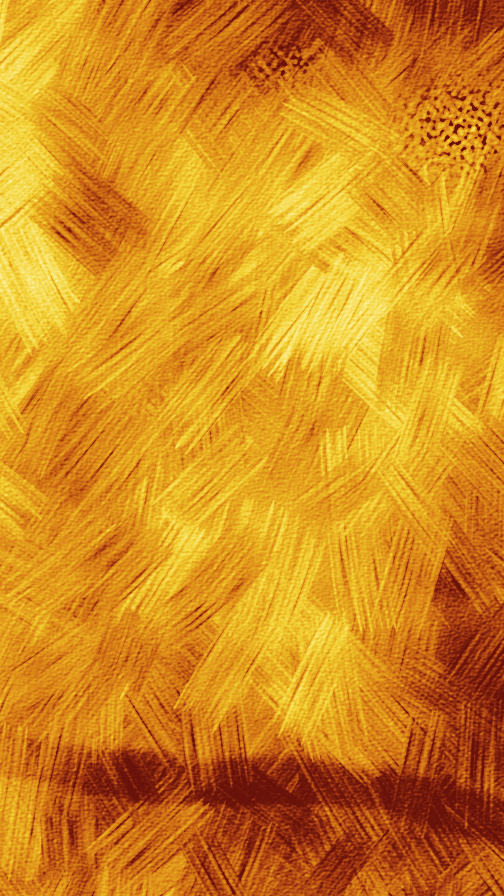
A WebGL 1 fragment shader for this texture:

```glsl
precision highp float;
// Golden abstract painting: overlapping dry brush strokes on grainy canvas.
uniform vec2 u_resolution;

vec2 hash2(vec2 p) {
  p = vec2(dot(p, vec2(127.1, 311.7)), dot(p, vec2(269.5, 183.3)));
  return fract(sin(p) * 43758.545);
}

float gradientNoise(vec2 p) {
  vec2 i = floor(p), f = p - i;
  vec2 u = f * f * f * (f * (f * 6.0 - 15.0) + 10.0);
  vec2 e = vec2(0.0, 1.0);
  float a = dot(hash2(i) * 2.0 - 1.0, f);
  float b = dot(hash2(i + e.yx) * 2.0 - 1.0, f - e.yx);
  float c = dot(hash2(i + e.xy) * 2.0 - 1.0, f - e.xy);
  float d = dot(hash2(i + e.yy) * 2.0 - 1.0, f - e.yy);
  return mix(mix(a, b, u.x), mix(c, d, u.x), u.y);
}

float blob(vec2 p, vec2 centre, vec2 radius) {
  vec2 d = (p - centre) / radius;
  return exp(-dot(d, d));
}

// Broad light and shade, 0 = maroon, 1 = pale gold
float underTone(vec2 p) {
  float t = 0.57;
  t += 0.42 * blob(p, vec2(0.0, 1.45), vec2(0.14, 0.55));
  t += 0.36 * blob(p, vec2(0.74, 1.17), vec2(0.22, 0.33));
  t += 0.20 * blob(p, vec2(0.42, 1.42), vec2(0.20, 0.20));
  t += 0.16 * blob(p, vec2(0.40, 0.72), vec2(0.22, 0.25));
  t += 0.22 * blob(p, vec2(0.66, 0.50), vec2(0.08, 0.12));
  t -= 0.48 * blob(p, vec2(1.02, 0.40), vec2(0.26, 0.25));
  t -= 0.38 * blob(p, vec2(0.68, 0.14), vec2(0.45, 0.20));
  t -= 0.44 * blob(p, vec2(0.80, 1.78), vec2(0.45, 0.16));
  t -= 0.30 * blob(p, vec2(0.22, 1.34), vec2(0.10, 0.12));
  t -= 0.26 * blob(p, vec2(0.16, 0.80), vec2(0.10, 0.15));
  t -= 0.36 * blob(p, vec2(0.97, 1.28), vec2(0.14, 0.08));
  return t;
}

vec3 goldRamp(float t) {
  float s = t * 5.0;
  vec3 c = mix(vec3(0.41, 0.07, 0.04), vec3(0.64, 0.22, 0.07), clamp(s, 0.0, 1.0));
  c = mix(c, vec3(0.80, 0.42, 0.08), clamp(s - 1.0, 0.0, 1.0));
  c = mix(c, vec3(0.87, 0.56, 0.10), clamp(s - 2.0, 0.0, 1.0));
  c = mix(c, vec3(0.91, 0.69, 0.13), clamp(s - 3.0, 0.0, 1.0));
  c = mix(c, vec3(0.95, 0.82, 0.21), clamp(s - 4.0, 0.0, 1.0));
  return mix(c, vec3(0.99, 0.94, 0.60), clamp((s - 5.0) * 0.5, 0.0, 1.0));
}

// Mostly rising strokes, some falling, a few upright
float strokeAngle(float pick, float vary) {
  float a = mix(0.90, -0.80, step(0.50, pick));
  return mix(a, 1.45, step(0.78, pick)) + (vary - 0.5) * 0.6;
}

// Paints one jittered grid of strokes over the tone below
float paintLayer(float tone, vec2 p, float shade, float cell, float seed) {
  vec2 home = floor(p / cell + seed * 0.37);
  for (int j = -1; j <= 1; j++) {
    for (int i = -1; i <= 1; i++) {
      vec2 id = home + vec2(float(i), float(j));
      vec2 place = hash2(id + seed * 17.0);
      vec2 look = hash2(id + seed * 29.0 + 5.3);
      vec2 kind = hash2(id + seed * 41.0 + 9.1);
      vec2 centre = (id + 0.2 + 0.6 * place - seed * 0.37) * cell;
      float a = strokeAngle(kind.x, look.y);
      vec2 d = p - centre;
      vec2 q = vec2(dot(d, vec2(cos(a), sin(a))), dot(d, vec2(-sin(a), cos(a))));
      vec2 halfSize = cell * vec2(0.45 + 0.25 * look.x, 0.2 + 0.2 * place.y);
      vec2 inside = halfSize - abs(q);
      if (kind.y > 0.25 && inside.y > 0.0 && inside.x > -0.1 * cell) {
        vec2 shift = place * 40.0;
        q.y += 0.6 * q.x * q.x * (look.y - 0.5);
        float bristle = gradientNoise(q * vec2(6.0, 145.0) + shift);
        float clump = gradientNoise(q * vec2(3.0, 55.0) + shift.yx);
        float reach = inside.x + 0.03 * bristle + 0.015 * clump;
        float cover = smoothstep(0.0, 0.008, reach) * smoothstep(0.0, 0.004, inside.y);
        float dry = smoothstep(-0.4, 0.2, clump + bristle + 2.0 * inside.x / cell - 0.3);
        float paint = mix(underTone(centre), shade, 0.55) + (look.x - 0.48) * 0.48;
        paint += 0.55 * bristle + 0.25 * clump;
        paint -= 0.25 * smoothstep(0.22, 0.4, -bristle);
        tone = mix(tone, paint, cover * mix(0.15, 0.75, dry));
      }
    }
  }
  return tone;
}

void main() {
  vec2 p = gl_FragCoord.xy / u_resolution.x;
  float shade = underTone(p) + 0.22 * gradientNoise(p * 4.0) + 0.20 * gradientNoise(p * 12.0);

  // Brush strokes, from broad to small
  float tone = shade;
  for (int k = 0; k < 6; k++) {
    float n = float(k);
    tone = paintLayer(tone, p, shade, 0.38 - 0.04 * n, n + 3.0);
  }

  // Dark glaze sweeping across the foot
  float sweep = p.y - 0.29 + 0.13 * p.x + 0.02 * sin(p.x * 7.0);
  sweep += 0.02 * gradientNoise(p * vec2(6.0, 40.0));
  tone -= 0.20 * smoothstep(0.06, 0.03, abs(sweep));

  // Crusty specks near the top right
  float crust = blob(p, vec2(0.92, 1.52), vec2(0.11, 0.08));
  crust += 0.7 * blob(p, vec2(0.56, 1.65), vec2(0.06, 0.04));
  float speck = gradientNoise(p * 90.0);
  tone -= crust * (0.8 * smoothstep(0.05, 0.3, speck) - 0.3 * smoothstep(0.0, 0.3, -speck));

  // Fine canvas weave, lit from one side
  vec2 weave = p * vec2(135.0, 185.0);
  float grain = gradientNoise(weave) - gradientNoise(weave + vec2(0.4, -0.6));
  grain += 0.5 * gradientNoise(p * vec2(70.0, 120.0) + 7.0);
  tone += 0.20 * grain;

  // Shadows flatten gently so that the weave still shows in them
  tone = mix(tone, 0.5 * tone + 0.07, smoothstep(0.2, 0.0, tone));
  gl_FragColor = vec4(goldRamp(0.56 + (tone - 0.56) * 1.12), 1.0);
}
```
